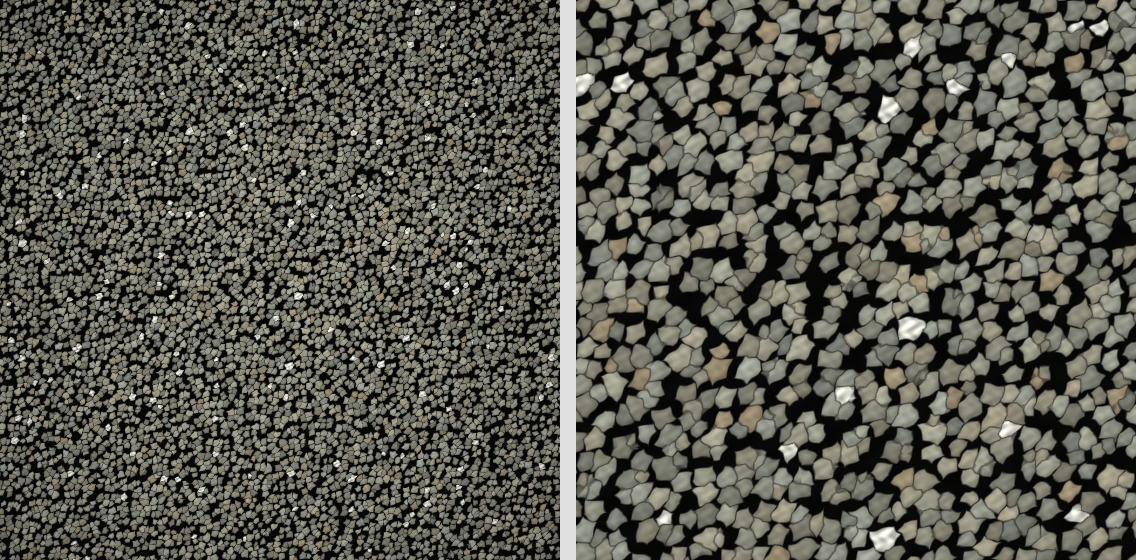
Left, the full canvas; right, a detail of the centre.
Reproduce this texture procedurally as a WebGL 2 fragment shader.

```glsl
#version 300 es
precision highp float;

uniform vec2 u_resolution;
out vec4 fragColor;

vec3 hash3(vec2 cell) {
    vec3 p = fract(cell.xyx * vec3(0.1031, 0.1030, 0.0973));
    p += dot(p, p.yxz + 33.33);
    return fract((p.xxy + p.yzz) * p.zyx);
}

// Signed distance to an irregular five-sided chip
float chipDistance(vec2 p, float radius, vec3 seed) {
    p += 0.045 * sin(p.yx * 8.0 + seed.xy * 30.0);
    float d = -1.0;
    for (int i = 0; i < 5; i++) {
        vec3 side = hash3(seed.xy * 91.0 + float(i) * 7.3);
        float angle = 1.2566 * (float(i) + 0.55 * side.x) + 6.2832 * seed.z;
        d = max(d, dot(p, vec2(cos(angle), sin(angle))) - radius * (0.82 + 0.3 * side.y));
    }
    return d;
}

// Layered sines, about -1 to 1
float waves(vec2 p) {
    return 0.5 * sin(p.x + 1.7 * sin(p.y * 0.8)) + 0.5 * sin(p.y * 1.3 - p.x * 0.6 + 2.0);
}

void main() {
    vec2 uv = gl_FragCoord.xy / u_resolution.y;
    vec2 fromCentre = gl_FragCoord.xy / u_resolution - 0.5;
    float falloff = dot(fromCentre, fromCentre);
    vec2 p = uv * 82.0;
    float pixel = 82.0 / u_resolution.y;

    // Nearest and second nearest chip among the neighbouring cells
    float nearest = 9.0;
    float second = 9.0;
    vec2 local = vec2(0.0);
    vec3 grain = vec3(0.0);
    float spread = 0.012 * waves(uv * 19.0) - 0.09 * falloff;
    for (int y = -1; y <= 1; y++) {
        for (int x = -1; x <= 1; x++) {
            vec2 cell = floor(p) + vec2(x, y);
            vec3 place = hash3(cell + 11.0);
            vec3 seed = hash3(cell + 157.0);
            vec2 offset = p - cell - 0.5 - 0.88 * (place.xy - 0.5);
            // Slight stretch along the rising diagonal
            vec2 slanted = vec2(offset.x + offset.y, offset.y - offset.x) * 0.7071;
            float d = chipDistance(slanted * vec2(0.9, 1.1), 0.37 + 0.22 * place.z + spread, seed);
            if (d < nearest) {
                second = nearest;
                nearest = d;
                local = offset;
                grain = hash3(cell + 313.0);
            } else {
                second = min(second, d);
            }
        }
    }

    // Stone colour: grey, with a few tan and pale chips
    vec3 stone = vec3(0.54, 0.54, 0.49) * (0.83 + 0.34 * grain.x);
    stone *= mix(vec3(0.97, 1.0, 1.02), vec3(1.04, 1.0, 0.95), grain.y);
    stone = mix(stone, vec3(0.60, 0.53, 0.41), 0.6 * step(0.965, grain.y));
    float pale = step(0.978, grain.z);
    stone = mix(stone, vec3(0.83, 0.83, 0.79), pale);

    // Mottled faces, lit from the upper left
    float mottle = waves(local * 9.0 + grain.xy * 40.0);
    stone *= 1.0 + (0.08 + 0.14 * pale) * mottle + 0.16 * dot(local, vec2(-0.6, 0.8));
    stone *= 0.86 + 0.14 * smoothstep(0.0, 0.3, -nearest);

    // Seams where chips touch, then dark gaps between them
    stone *= mix(0.62, 1.0, smoothstep(0.0, 0.12 + 0.5 * pixel, second - nearest));
    stone *= 1.06 - 0.4 * falloff;
    vec3 gap = vec3(0.026, 0.026, 0.024) * (1.0 + 0.3 * waves(p * 3.0));
    float edge = 0.04 + 0.5 * pixel;
    float cover = smoothstep(edge, -edge, nearest);
    fragColor = vec4(mix(gap, stone, cover), 1.0);
}
```
